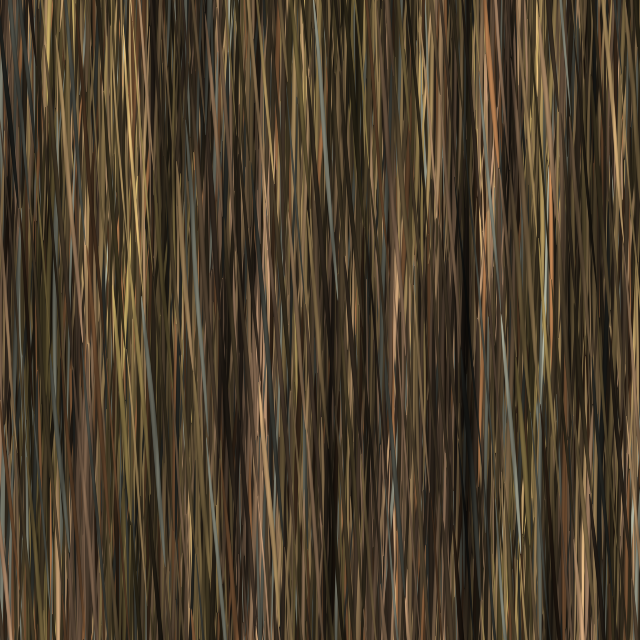
Reproduce this texture procedurally as a WebGL 1 fragment shader.

```glsl
precision highp float;
// Dense vertical dry fibres: overlapping tapered strands grouped in light and dark clumps.
uniform vec2 u_resolution;

float hash(vec2 p) {
  vec3 q = fract(vec3(p.xyx) * 0.1031);
  q += dot(q, q.yzx + 33.33);
  return fract((q.x + q.y) * q.z);
}

vec2 gradient(vec2 cell) {
  float angle = 6.2832 * hash(cell + 7.0);
  return vec2(cos(angle), sin(angle));
}

float gradientNoise(vec2 p) {
  vec2 i = floor(p), f = fract(p);
  vec2 u = f * f * f * (f * (f * 6.0 - 15.0) + 10.0);
  float low = mix(dot(gradient(i), f),
                  dot(gradient(i + vec2(1, 0)), f - vec2(1, 0)), u.x);
  float high = mix(dot(gradient(i + vec2(0, 1)), f - vec2(0, 1)),
                   dot(gradient(i + vec2(1, 1)), f - vec2(1, 1)), u.x);
  return mix(low, high, u.y);
}

// Straw, umber, rust and grey fibres, scaled by brightness.
vec3 fibreColor(float brightness, float pick, float warmth) {
  vec3 straw = vec3(1.0, 0.86, 0.51);
  vec3 umber = vec3(1.0, 0.79, 0.61);
  vec3 tint = mix(straw, umber, clamp(pick + warmth, 0.0, 1.0));
  tint = mix(tint, vec3(0.95, 0.66, 0.42), step(0.92, pick));
  tint = mix(tint, vec3(0.87, 0.88, 0.78), 1.0 - step(0.11, pick));
  return tint * brightness;
}

void main() {
  vec2 p = gl_FragCoord.xy / u_resolution.y;
  float pixel = 1.0 / u_resolution.y;
  float warmth = 1.1 * gradientNoise(p * vec2(13.0, 0.8) + 40.3);

  // Fine streaks fill the gaps behind the strands.
  float streak = gradientNoise(p * vec2(170.0, 5.0));
  vec3 color = fibreColor(0.17 + 0.18 * streak, 0.5, warmth);

  // Each layer scatters tapered strands in its own slanted columns.
  for (int i = 0; i < 20; i++) {
    float layer = float(i);
    float columns = 54.0 + 26.0 * hash(vec2(layer, 3.0));
    float slant = 0.085 * pow(abs(sin(layer * 2.4)), 3.0) * sign(sin(layer * 2.4));
    float bend = 0.005 * gradientNoise(p * vec2(7.0, 3.5) + layer * 9.7);
    float x = (p.x + slant * (p.y - 0.5) + bend) * columns + layer * 0.37;
    float column = floor(x);
    float y = p.y * (1.6 + 1.8 * hash(vec2(column, layer + 60.0)))
            + 5.0 * hash(vec2(column, layer + 90.0));
    vec2 id = vec2(column + layer * 131.0, floor(y) + layer * 17.0);
    float along = fract(y);

    float center = 0.5 + 0.24 * (hash(id + 11.3) - 0.5)
                 + 0.34 * (hash(id + 23.7) - 0.5) * (along - 0.5);
    float taper = sqrt(4.0 * along * (1.0 - along));
    float halfWidth = mix(0.09, 0.25, hash(id + 37.1)) * taper;
    float across = abs(fract(x) - center);
    float soft = 0.6 * pixel * columns;
    float cover = 1.0 - smoothstep(halfWidth - soft, halfWidth + soft, across);
    cover *= smoothstep(0.0, 0.12, taper);

    float brightness = mix(0.12, 0.58, pow(hash(id + 51.9), 1.3));
    float edge = min(across / (halfWidth + soft), 1.0);
    brightness *= 1.0 - 0.45 * edge * edge;
    color = mix(color, fibreColor(brightness, hash(id + 71.3), warmth), cover);
  }

  // Broad clumps and deep furrows modulate the strands.
  float clump = gradientNoise(p * vec2(19.0, 1.1) + 3.7)
              + 0.6 * gradientNoise(p * vec2(47.0, 1.9) + 15.2);
  color *= clamp(1.02 + 0.95 * clump, 0.32, 1.45) * (1.0 + 0.35 * streak);
  gl_FragColor = vec4(color, 1.0);
}
```
